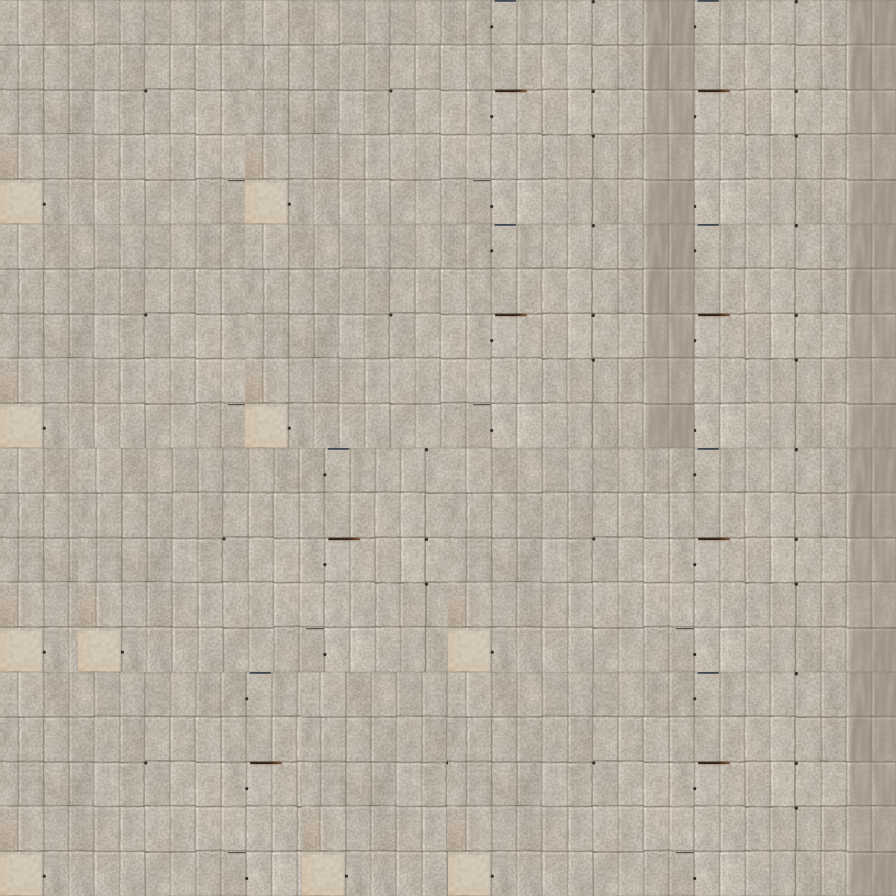
Write a WebGL 1 fragment shader that draws this texture.

```glsl
precision highp float;
// Weathered concrete cladding: ribbed panels in twenty rows, with dark joints, holes and slots.
// One section, 384 by 192 units on a wall 768 units wide, is laid 2 by 4 times, and a
// shifted copy overlaps part of each band, so the same wear returns at uneven steps.
uniform vec2 u_resolution;

float hash(vec2 p) {
  return fract(sin(dot(p, vec2(127.1, 311.7))) * 43758.55);
}

float gradientNoise(vec2 p) {
  vec2 cell = floor(p), f = fract(p);
  vec2 w = f * f * f * (f * (f * 6.0 - 15.0) + 10.0);
  float sum = 0.0;
  for (int j = 0; j < 2; j++) {
    for (int i = 0; i < 2; i++) {
      vec2 corner = vec2(float(i), float(j));
      float angle = 6.2832 * hash(cell + corner);
      vec2 weight = mix(1.0 - w, w, corner);
      sum += weight.x * weight.y * dot(vec2(cos(angle), sin(angle)), f - corner);
    }
  }
  return sum;
}

// Smooth coverage of a shape from its signed distance
float cover(float dist, float pixel) {
  return 1.0 - smoothstep(-0.6 * pixel, 0.6 * pixel, dist);
}

float box(vec2 p, vec2 halfSize) {
  vec2 d = abs(p) - halfSize;
  return length(max(d, 0.0)) + min(max(d.x, d.y), 0.0);
}

// Position inside the section, measured from its upper left corner
vec2 sectionPoint(vec2 wall) {
  float band = floor(wall.y / 192.0);
  float start = band < 2.0 ? 210.0 : (band < 3.0 ? 67.0 : 259.0);
  float end = band < 2.0 ? 595.0 : 384.0;
  bool shifted = wall.x >= start && wall.x < end;
  return vec2(shifted ? wall.x - start : mod(wall.x, 384.0), mod(wall.y, 192.0));
}

vec3 concrete(vec2 p, vec2 tile) {
  float panel = floor(tile.x / 4.0);
  float shade = 0.035 * (hash(tile + 3.0) - 0.5) + 0.025 * (hash(vec2(panel, tile.y)) - 0.5);
  shade += 0.055 * gradientNoise(p / vec2(13.0, 42.0) + 7.0);
  shade += 0.045 * gradientNoise(p / 9.0);
  shade += 0.075 * gradientNoise(p / 2.7) + 0.06 * gradientNoise(p / 1.6 + 31.0);
  vec3 color = vec3(0.735, 0.705, 0.655) + shade;
  color += vec3(0.012, 0.0, -0.012) * gradientNoise(p / 34.0 + 5.0);

  // Brown stain at the right end, streaked and uneven from row to row
  float stain = smoothstep(341.0, 348.0, p.x) * (0.45 + 0.45 * hash(tile + 17.0));
  stain *= 1.0 + 0.7 * gradientNoise(p / vec2(5.0, 30.0));
  color = mix(color, vec3(0.63, 0.58, 0.53), clamp(stain, 0.0, 1.0));

  // Greyer panel in the last row, pinkish tile in the row above
  float greyPanel = step(125.0, p.x) * step(p.x, 211.0) * step(3.5, tile.y);
  float pinkTile = step(p.x, 15.0) * step(2.5, tile.y) * step(tile.y, 3.5);
  return color - 0.025 * greyPanel - vec3(0.025, 0.045, 0.055) * pinkTile;
}

void main() {
  vec2 wall = 768.0 * gl_FragCoord.xy / u_resolution;
  wall.y = 768.0 - wall.y;
  float pixel = 768.0 / min(u_resolution.x, u_resolution.y);
  vec2 p = sectionPoint(wall);

  // Tile grid: ribs every 21.72 units, rows every 38.4
  vec2 grid = vec2((p.x - 37.5) / 21.72, p.y / 38.4);
  vec2 tile = floor(grid), line = floor(grid + 0.5);
  vec2 d = (grid - line) * vec2(21.72, 38.4);
  d.x += 0.9 * (hash(vec2(line.x, tile.y)) - 0.5);
  d.y += 1.6 * (hash(vec2(floor(tile.x / 2.0), line.y + 9.0)) - 0.5);
  d += 0.5 * gradientNoise(p / 6.0);
  vec3 color = concrete(p, tile);

  // Newer pale block without ribs, with a warm rim
  float block = cover(box(p - vec2(17.0, 174.0), vec2(18.5, 17.5)), pixel);
  float rim = smoothstep(12.0, 0.0, p.x) * 0.5 + smoothstep(180.0, 192.0, p.y) * 0.4;
  vec3 pale = mix(vec3(0.82, 0.785, 0.72), vec3(0.84, 0.74, 0.62), rim);
  color = mix(color, pale + 0.06 * gradientNoise(p / 4.0), 0.9 * block);

  // Vertical ribs: grey groove beside a pale lip; every fourth one is a panel joint
  float joint = 1.0 - step(0.5, mod(line.x, 4.0));
  float ribWear = (0.65 + 0.5 * hash(vec2(line.x + 5.0, tile.y))) * (1.0 - block);
  float lip = cover(abs(d.x - 1.5) - 0.8, pixel) * (1.0 - 0.6 * joint);
  float groove = cover(abs(d.x + 0.4) - 0.65, pixel);
  color += 0.065 * lip * ribWear;
  color = mix(color, vec3(0.54, 0.51, 0.45), groove * ribWear * (0.5 + 0.3 * joint));

  // Horizontal joints, darker at the crossings and faint where bands meet
  float bandEdge = 1.0 - step(0.5, mod(line.y, 5.0));
  float seam = cover(abs(d.y) - 0.65, pixel) * (1.0 - 0.65 * bandEdge);
  seam *= 0.6 + 0.25 * exp(-d.x * d.x / 8.0) + 0.4 * gradientNoise(p / 11.0);
  color += 0.035 * cover(abs(d.y - 2.0) - 0.8, pixel) * (1.0 - bandEdge);
  color = mix(color, vec3(0.50, 0.47, 0.41), clamp(seam, 0.0, 1.0));

  // Bolt holes along the panel joints
  float hole = 1e3;
  for (int i = 0; i < 3; i++) {
    float n = float(i);
    hole = min(hole, length(p - vec2(38.0 + 87.0 * n, 175.0 - 97.0 * n)) - 1.4);
    hole = min(hole, length(p - vec2(211.5, 23.0 + 77.0 * n)) - 1.4);
    hole = min(hole, length(p - vec2(298.5, 1.5 + 38.4 * (n + step(0.5, n)))) - 1.5);
  }
  color = mix(color, vec3(0.17, 0.15, 0.13), 0.9 * cover(hole, pixel));

  // Open slots: rusty, bluish, and a thin crack
  vec3 rust = mix(vec3(0.22, 0.15, 0.10), vec3(0.50, 0.36, 0.25), smoothstep(230.0, 243.0, p.x));
  color = mix(color, rust, cover(box(p - vec2(228.0, 78.0), vec2(13.5, 1.1)), pixel));
  color = mix(color, vec3(0.25, 0.28, 0.31), cover(box(p - vec2(223.0, 0.6), vec2(9.0, 0.9)), pixel));
  color = mix(color, vec3(0.27, 0.23, 0.19), 0.8 * cover(box(p - vec2(203.0, 154.8), vec2(7.5, 0.6)), pixel));
  gl_FragColor = vec4(clamp(color, 0.0, 1.0), 1.0);
}
```
